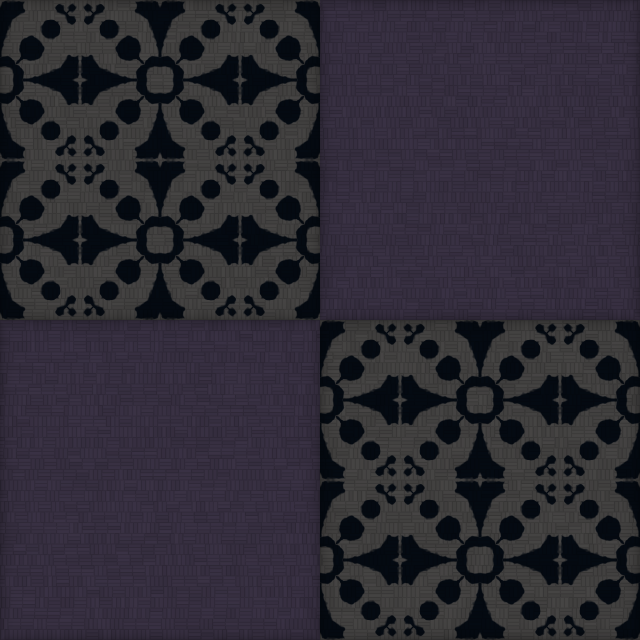
This pattern is drawn by a Shadertoy shader. Its source:

```glsl
// Checker of plain purple panels and grey panels with a mirrored dark rosette ornament, over a woven grain.

const vec3 PLAIN = vec3(0.216, 0.186, 0.256);
const vec3 GROUND = vec3(0.262, 0.257, 0.254);
const vec3 INK = vec3(0.016, 0.038, 0.068);
const float PANELS = 2.0;              // panels across the canvas
const float REPEATS = 2.0;             // rosettes across a panel
const vec2 WEAVE = vec2(50.0, 60.0);   // woven blocks across the canvas
const float STRIPS = 3.0;              // strips in a block
const float SEAM_DEPTH = 0.13;
const float STRIP_VARIATION = 0.10;
const float EDGE_WOBBLE = 0.036;
const float WOBBLE_SCALE = 13.0;
const float PANEL_SHADE = 0.22;

float hash(vec2 p) {
    return fract(sin(dot(p, vec2(127.1, 311.7))) * 43758.5453);
}

float noise(vec2 p) {
    vec2 i = floor(p), f = fract(p);
    f = f * f * (3.0 - 2.0 * f);
    float low = mix(hash(i), hash(i + vec2(1, 0)), f.x);
    float high = mix(hash(i + vec2(0, 1)), hash(i + vec2(1, 1)), f.x);
    return mix(low, high, f.y);
}

float smoothMin(float a, float b, float k) {
    float h = max(k - abs(a - b), 0.0) / k;
    return min(a, b) - 0.25 * h * h * k;
}

float segment(vec2 p, vec2 a, vec2 b, float radius) {
    vec2 pa = p - a, ba = b - a;
    return length(pa - ba * clamp(dot(pa, ba) / dot(ba, ba), 0.0, 1.0)) - radius;
}

// Scalloped ring round the rosette centre
float ring(vec2 p) {
    float angle = atan(p.y, p.x);
    float r = length(p);
    float outer = 0.303 - 0.018 * cos(8.0 * angle);
    float inner = 0.178 - 0.014 * cos(4.0 * angle);
    return max(r - outer, inner - r);
}

// Arm flaring from a thin neck to a broad, notched foot
float arm(vec2 p) {
    float halfWidth = 0.018 + 0.115 * clamp((p.x - 0.36) / 0.38, 0.0, 1.0)
                    + 0.165 * smoothstep(0.73, 0.87, p.x);
    float d = max((p.y - halfWidth) * 0.75, max(p.x - 0.972, 0.28 - p.x));
    float notch = 0.04 * (1.0 - (1.0 - p.x) / 0.085 - p.y / 0.045);
    return max(d, notch);
}

// Two-lobed blob on the diagonal, with a thin tie to the ring
float dumbbell(vec2 p) {
    float d = smoothMin(length(p - 0.396) - 0.153, length(p - 0.632) - 0.128, 0.08);
    return min(d, segment(p, vec2(0.19), vec2(0.31), 0.012));
}

// Three-lobed sprig, measured from the cell corner
float sprig(vec2 c) {
    vec2 hub = vec2(0.172), side = vec2(0.105, 0.258), tip = vec2(0.092);
    float stems = min(segment(c, hub, side, 0.024), segment(c, hub, tip, 0.022));
    float lobes = min(length(c - side) - 0.052, length(c - tip) - 0.042);
    return smoothMin(stems, lobes, 0.03);
}

// Signed distance to the ornament; p runs from rosette centre (0) to cell corner (1)
float ornament(vec2 p) {
    p = vec2(max(p.x, p.y), min(p.x, p.y));
    float d = min(min(ring(p), arm(p)), min(dumbbell(p), sprig(1.0 - p)));
    float wobble = noise(p * WOBBLE_SCALE) + 0.5 * noise(p * WOBBLE_SCALE * 2.3) - 0.75;
    return d + EDGE_WOBBLE * wobble * smoothstep(0.0, 0.10, p.y + 0.03);
}

// Brightness of randomly turned blocks of strips
float weave(vec2 uv) {
    vec2 g = uv * WEAVE;
    g.x += hash(vec2(floor(g.y), 7.0));
    vec2 block = floor(g), f = fract(g);
    bool turned = hash(block) > 0.5;
    float across = (turned ? f.y : f.x) * STRIPS;
    float along = turned ? f.x : f.y;
    float strip = fract(across);
    float gap = min(min(strip, 1.0 - strip), min(along, 1.0 - along) * STRIPS);
    float seam = 1.0 - smoothstep(0.02, 0.28, gap);
    float tone = hash(block + 17.3 * (1.0 + floor(across))) - 0.5;
    return 1.0 + STRIP_VARIATION * tone - SEAM_DEPTH * seam;
}

void mainImage(out vec4 fragColor, in vec2 fragCoord) {
    vec2 uv = fragCoord / iResolution.xy;
    vec2 panel = floor(uv * PANELS);
    vec2 local = fract(uv * PANELS);

    // Mirrored rosette cell
    vec2 q = local * REPEATS - vec2(0.0, 0.5);
    vec2 cell = 2.0 * abs(q - round(q));
    float aa = 2.0 * PANELS * REPEATS / iResolution.y;
    float ink = 1.0 - smoothstep(-aa, aa, ornament(cell));

    bool patterned = mod(panel.x + panel.y, 2.0) > 0.5;
    vec3 color = patterned ? mix(GROUND, INK, ink) : PLAIN;

    // Grain and soft shade along panel borders
    vec2 border = min(local, 1.0 - local);
    float shade = 1.0 - PANEL_SHADE * exp(-min(border.x, border.y) * 55.0);
    fragColor = vec4(color * weave(uv) * shade, 1.0);
}
```
